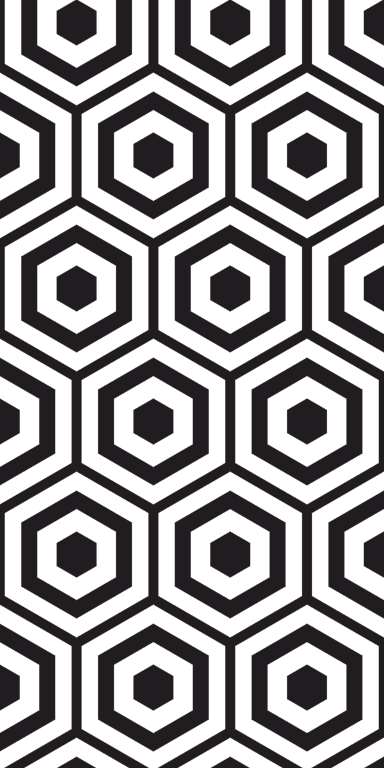
This pattern is drawn by a Shadertoy shader. Its source:

```glsl
// Honeycomb of concentric pointy-top hexagons in black and white.
// Two interleaved rectangular grids give the nearest cell centre; the
// hexagonal distance from it is then cut into alternating bands.

const vec3 INK = vec3(0.13, 0.11, 0.12);
const vec3 PAPER = vec3(1.0);

const float PITCH = 0.4;                    // cell width, in canvas widths
const vec2 CELL_ORIGIN = vec2(0.1995, 1.2487); // one cell centre, in canvas widths

// Band edges as apothems, in cell widths
const float CORE = 0.130;
const float RING_INNER = 0.2565;
const float RING_OUTER = 0.3605;
const float BORDER = 0.4675;

// Offset from the nearest centre of a hexagonal lattice with unit spacing
vec2 hexCell(vec2 p) {
    vec2 period = vec2(1.0, sqrt(3.0));
    vec2 a = p - period * round(p / period);
    vec2 q = p - 0.5 * period;
    vec2 b = q - period * round(q / period);
    return dot(a, a) < dot(b, b) ? a : b;
}

// Apothem of the pointy-top hexagon passing through p
float hexRadius(vec2 p) {
    p = abs(p);
    return max(p.x, dot(p, vec2(0.5, 0.5 * sqrt(3.0))));
}

// Smoothed step from 0 inside an edge to 1 outside it
float outside(float radius, float edge, float blur) {
    return clamp((radius - edge) / blur + 0.5, 0.0, 1.0);
}

// White coverage of the concentric bands
float bands(float radius, float blur) {
    return outside(radius, CORE, blur)
         - outside(radius, RING_INNER, blur)
         + outside(radius, RING_OUTER, blur)
         - outside(radius, BORDER, blur);
}

void mainImage(out vec4 fragColor, in vec2 fragCoord) {
    vec2 canvas = fragCoord / iResolution.x;
    vec2 p = (canvas - CELL_ORIGIN) / PITCH;
    float blur = 1.2 / (PITCH * iResolution.x);

    float white = bands(hexRadius(hexCell(p)), blur);
    fragColor = vec4(mix(INK, PAPER, white), 1.0);
}
```
